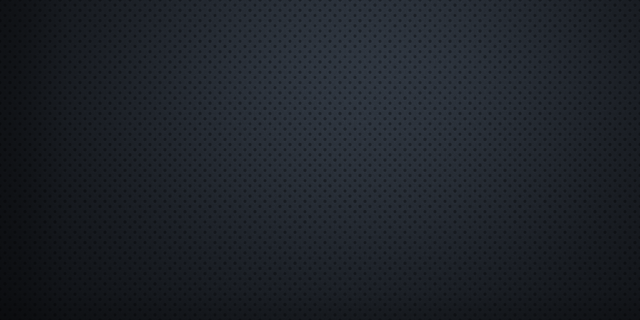
Reproduce this pattern procedurally as a WebGL 2 fragment shader.

```glsl
#version 300 es
precision highp float;

uniform vec2 u_resolution;
out vec4 fragColor;

float hash(vec2 p) {
    vec3 q = fract(vec3(p.xyx) * 0.1031);
    q += dot(q, q.yzx + 33.33);
    return fract((q.x + q.y) * q.z);
}

// Soft-edged disc, measured in lattice cells
float disc(vec2 p, float radius, float blur) {
    return 1.0 - smoothstep(radius - blur, radius + blur, length(p));
}

// Off-centre light falling away to dark edges
vec3 panelLight(vec2 uv) {
    vec2 d = (uv - vec2(0.57, 0.75)) / vec2(0.45, 0.75);
    float glow = exp(-dot(d, d));
    vec3 color = mix(vec3(0.050, 0.057, 0.070), vec3(0.179, 0.208, 0.247), glow);
    color *= mix(0.8, 1.0, smoothstep(0.0, 0.12, uv.x));
    return color * mix(0.88, 1.0, smoothstep(0.0, 0.1, uv.y));
}

void main() {
    vec2 uv = gl_FragCoord.xy / u_resolution;
    vec2 p = gl_FragCoord.xy / u_resolution.y;

    // Staggered lattice: 64 by 31 cells, with a second set shifted half a cell
    vec2 cell = p * vec2(32.0, 31.0);
    vec2 a = fract(cell) - 0.5;
    vec2 b = fract(cell + 0.5) - 0.5;
    vec2 local = dot(a, a) < dot(b, b) ? a : b;
    vec2 id = floor((cell - local) * 2.0 + 0.5);

    float blur = max(0.06, 25.0 / u_resolution.y);
    float radius = 0.155 + 0.02 * (hash(id) - 0.5);
    float hole = disc(local, radius, blur);
    float ring = disc(local + vec2(0.0, 0.04), radius + 0.09, blur) * (1.0 - hole);

    // Shallow holes, each inside a faint lit ring
    vec3 color = panelLight(uv);
    color *= 1.0 + 0.07 * ring;
    color *= 1.0 - hole * (0.29 + 0.08 * hash(id + 71.0));

    // Fine surface grain
    color *= 1.0 + 0.05 * (hash(floor(p * 256.0)) - 0.5);
    fragColor = vec4(color, 1.0);
}
```
